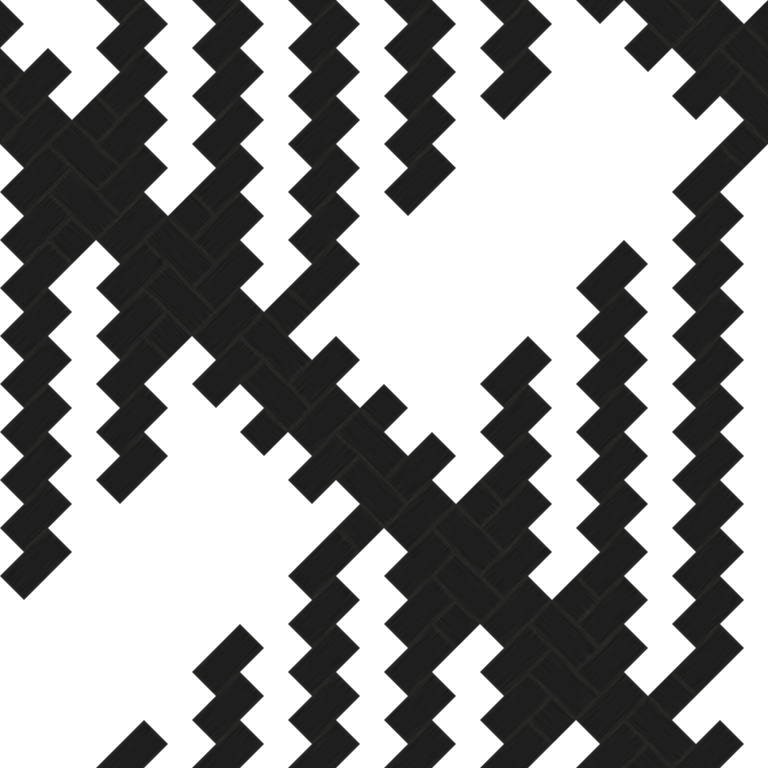
Write a three.js fragment shader that draws this pattern.

```glsl
varying vec2 vUv;

const float GRID = 32.0;          // half-diagonals of a cell across the canvas
const float REPEAT = 16.0;        // cells before the weave repeats
const float FIRST_RUNG = 2.0;     // extent of the zigzag columns
const float LAST_RUNG = 12.0;
const float BAND_START = 12.0;    // first row of the four-row diagonal band
const float EDGE_SOFTNESS = 0.046;
const float SEAM_WIDTH = 0.12;
const float STREAK_STRENGTH = 0.028;
const vec2 STREAK_SCALE = vec2(1.3, 18.0);
const vec3 PAPER = vec3(1.0);
const vec3 BRICK = vec3(0.119, 0.119, 0.118);
const vec3 SEAM = vec3(0.163, 0.161, 0.154);

float hash(vec2 p) {
  p = fract(p * vec2(0.1031, 0.1137));
  p += dot(p, p.yx + 33.33);
  return fract((p.x + p.y) * p.x * 17.0);
}

vec2 gradient(vec2 lattice) {
  float angle = 6.28318 * hash(lattice);
  return vec2(cos(angle), sin(angle));
}

float gradientNoise(vec2 p) {
  vec2 i = floor(p);
  vec2 f = p - i;
  vec2 u = f * f * f * (f * (f * 6.0 - 15.0) + 10.0);
  vec2 e = vec2(1.0, 0.0);
  float bottom = mix(dot(gradient(i), f), dot(gradient(i + e), f - e), u.x);
  float top = mix(dot(gradient(i + e.yx), f - e.yx),
                  dot(gradient(i + e.xx), f - e.xx), u.x);
  return mix(bottom, top, u.y);
}

// Position of a cell within its herringbone pair: 0, 1 rising; 2, 3 falling
float herringbonePhase(vec2 cell) {
  return mod(cell.x + cell.y + 0.5, 4.0) - 0.5;
}

// 1 where a cell belongs to a zigzag column or to the toothed diagonal band
float inked(vec2 cell) {
  vec2 c = floor(mod(cell + 0.5, REPEAT));
  bool column = herringbonePhase(cell) < 1.5
             && c.x > FIRST_RUNG - 0.5 && c.x < LAST_RUNG + 0.5;
  float row = c.y - BAND_START;
  bool core = row > 0.5 && row < 2.5;
  bool tooth = row > -0.5 && mod(c.x, 2.0) < 0.5;
  return column || core || tooth ? 1.0 : 0.0;
}

// Blend neighbouring cells only in a thin strip around their shared edges
float inkCoverage(vec2 p) {
  vec2 shifted = p - 0.5;
  vec2 cell = floor(shifted);
  vec2 t = clamp((shifted - cell - 0.5) / EDGE_SOFTNESS + 0.5, 0.0, 1.0);
  vec2 e = vec2(1.0, 0.0);
  return mix(mix(inked(cell), inked(cell + e), t.x),
             mix(inked(cell + e.yx), inked(cell + e.xx), t.x), t.y);
}

vec3 brickColor(vec2 p) {
  vec2 cell = floor(p);
  vec2 f = p - cell;
  float phase = herringbonePhase(cell);
  bool rising = phase < 1.5;
  float part = rising ? phase : phase - 2.0;

  // x runs along the brick from 0 to 2, y across it from 0 to 1
  vec2 local = rising ? vec2(f.y + part, f.x) : vec2(f.x + part, f.y);
  vec2 id = cell - (rising ? vec2(0.0, part) : vec2(part, 0.0)) + 40.0;

  vec2 border = min(local, vec2(2.0, 1.0) - local);
  float edge = min(border.x, border.y);
  float streak = gradientNoise(local * STREAK_SCALE + id * 7.0);
  float wear = 0.75 + 0.5 * gradientNoise(local * 3.0 + id * 5.0);
  float seam = (1.0 - smoothstep(0.0, SEAM_WIDTH, edge)) * wear;
  float fray = 1.0 - smoothstep(0.0, 0.5, edge);
  return mix(BRICK, SEAM, seam) + STREAK_STRENGTH * streak * (0.3 + fray);
}

void main() {
  // Rotate the grid: x falls to the right, y rises to the right
  vec2 q = GRID * vec2(vUv.x, 1.0 - vUv.y);
  vec2 p = 0.5 * vec2(q.x + q.y, q.x - q.y);
  gl_FragColor = vec4(mix(PAPER, brickColor(p), inkCoverage(p)), 1.0);
}
```
